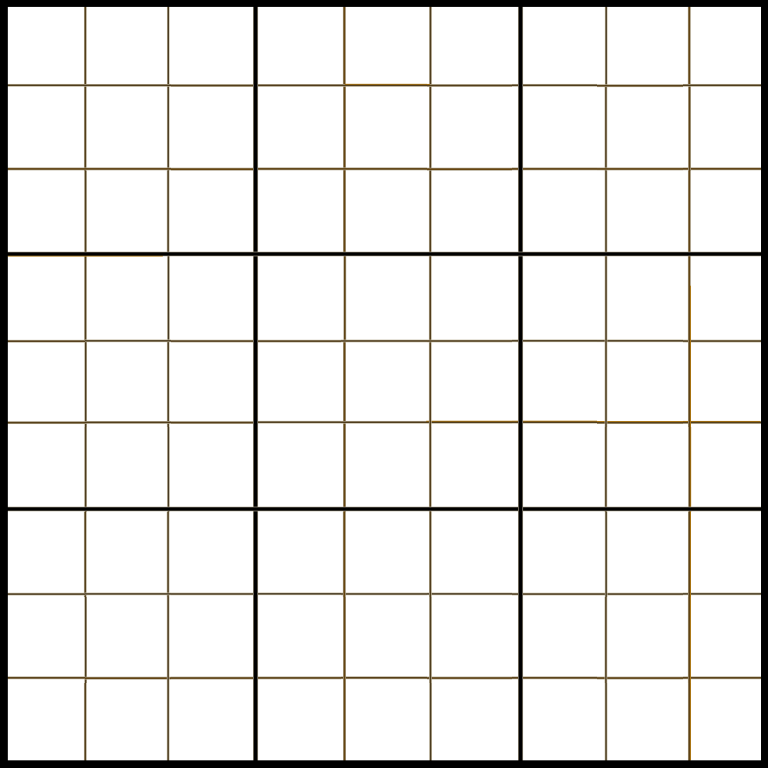
Reproduce this pattern procedurally as a WebGL 2 fragment shader.

```glsl
#version 300 es
precision highp float;
// A nine by nine ruled grid: black frame, heavy rules every third line, thin worn brown rules.

uniform vec2 u_resolution;
out vec4 fragColor;

const int CELLS = 9;
const int GROUP = 3;
const vec2 FRAME_LOW = vec2(0.0102, 0.0100);   // inner edges of the frame
const vec2 FRAME_HIGH = vec2(0.9909, 0.9910);
const float THIN_WIDTH = 0.0018;
const vec2 HEAVY_WIDTH = vec2(0.0050, 0.0044); // upright, level
const float FRINGE = 0.0008;                   // soft margin on each side of a rule
const float STREAK_WIDTH = 0.0016;
const float JITTER = 0.0003;                   // shift of a rule from cell to cell
const float WEAR = 0.3;                        // change of warmth from cell to cell

const vec3 PAPER = vec3(1.0);
const vec3 BLACK = vec3(0.0);
const vec3 DARK_BROWN = vec3(0.27, 0.22, 0.13);
const vec3 AMBER_BROWN = vec3(0.40, 0.27, 0.06);
const vec3 TAN = vec3(0.61, 0.57, 0.49);
const vec3 CREAM = vec3(0.87, 0.84, 0.73);
const vec3 AMBER = vec3(0.72, 0.49, 0.06);

// Drift of each rule from even spacing, and how amber it is.
const vec2 DRIFT[8] = vec2[8](
    vec2(0.0002, 0.0061), vec2(-0.0031, 0.0044), vec2(-0.0006, 0.0039), vec2(0.0042, 0.0055),
    vec2(0.0049, 0.0004), vec2(0.0111, 0.0026), vec2(0.0113, 0.0021), vec2(0.0089, -0.0002));
const vec2 WARMTH[8] = vec2[8](
    vec2(0.3, 0.7), vec2(0.1, 0.1), vec2(0.0, 0.0), vec2(0.9, 0.4),
    vec2(0.3, 0.3), vec2(0.0, 0.0), vec2(0.2, 0.9), vec2(0.7, 0.4));

// Amber streaks: axis, rule number, start, end along the rule.
const vec4 STREAKS[4] = vec4[4](
    vec4(0.0, 8.0, 0.01, 0.628), vec4(1.0, 6.0, 0.01, 0.212),
    vec4(1.0, 4.0, 0.555, 0.990), vec4(1.0, 8.0, 0.449, 0.560));

float hash(vec2 p) {
    vec3 q = fract(vec3(p.xyx) * 0.1031);
    q += dot(q, q.yzx + 33.33);
    return fract((q.x + q.y) * q.z);
}

// Share of a pixel covered by a band centred on zero.
float band(float d, float width, float pixel) {
    float low = max(d - 0.5 * pixel, -0.5 * width);
    float high = min(d + 0.5 * pixel, 0.5 * width);
    return max(high - low, 0.0) / pixel;
}

float streakAt(int axis, int rule, float along, float pixel) {
    float amount = 0.0;
    for (int i = 0; i < 4; i++) {
        vec4 s = STREAKS[i];
        if (int(s.x) == axis && int(s.y) == rule)
            amount = max(amount, band(along - 0.5 * (s.z + s.w), s.w - s.z, pixel));
    }
    return amount;
}

// Paints one rule, running across the given axis, over the colour.
vec3 paintRule(vec3 colour, int axis, int rule, vec2 uv, vec2 pixel) {
    bool heavy = rule % GROUP == 0;
    float along = uv[1 - axis];
    float wear = hash(vec2(float(rule + 17 * axis), floor(along * float(CELLS)))) - 0.5;
    float d = uv[axis] - float(rule) / float(CELLS) - DRIFT[rule - 1][axis];
    if (!heavy) d += wear * 2.0 * JITTER;

    float warmth = clamp(WARMTH[rule - 1][axis] + wear * WEAR, 0.0, 1.0);
    float width = heavy ? HEAVY_WIDTH[axis] : THIN_WIDTH * (1.0 + 0.2 * warmth);
    vec3 ink = heavy ? BLACK : mix(DARK_BROWN, AMBER_BROWN, warmth);
    vec3 halo = mix(TAN, CREAM, heavy ? 0.3 : 0.6 - 0.4 * warmth);
    float side = heavy ? -1.0 : 1.0;
    float streak = streakAt(axis, rule, along, pixel[1 - axis]);
    float streakOffset = side * 0.5 * (width + 0.3 * STREAK_WIDTH);

    colour = mix(colour, halo, band(d, width + 2.0 * FRINGE, pixel[axis]));
    colour = mix(colour, AMBER, streak * band(d - streakOffset, STREAK_WIDTH, pixel[axis]));
    return mix(colour, ink, band(d, width, pixel[axis]));
}

void main() {
    vec2 uv = gl_FragCoord.xy / u_resolution;
    vec2 pixel = 1.0 / u_resolution;
    vec3 colour = PAPER;

    // Thin rules first, heavy rules over them.
    for (int pass = 0; pass < 2; pass++)
        for (int rule = 1; rule < CELLS; rule++)
            if ((rule % GROUP == 0) == (pass == 1))
                for (int axis = 0; axis < 2; axis++)
                    colour = paintRule(colour, axis, rule, uv, pixel);

    // Frame.
    vec2 inside = clamp(min(uv - FRAME_LOW, FRAME_HIGH - uv) / pixel + 0.5, 0.0, 1.0);
    colour = mix(BLACK, colour, inside.x * inside.y);
    fragColor = vec4(colour, 1.0);
}
```
